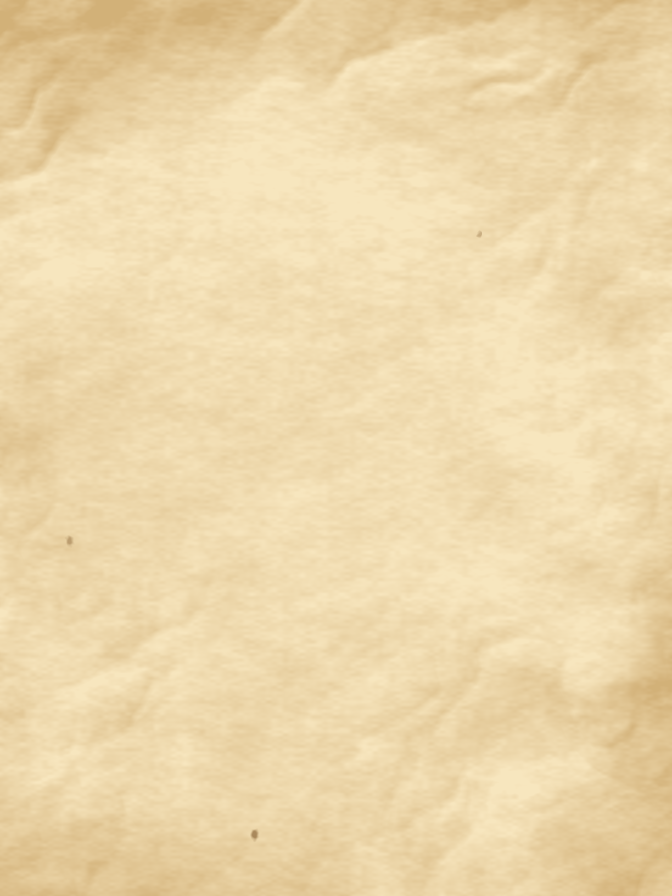
Give the GLSL for this texture, as a WebGL 1 fragment shader.

```glsl
precision highp float;
uniform vec2 u_resolution;

float hash(vec2 p) {
  return fract(sin(dot(p, vec2(127.1, 311.7))) * 43758.5453);
}

float noise(vec2 p) {
  vec2 i = floor(p), f = fract(p);
  f = f * f * (3.0 - 2.0 * f);
  return mix(mix(hash(i), hash(i + vec2(1.0, 0.0)), f.x),
             mix(hash(i + vec2(0.0, 1.0)), hash(i + 1.0), f.x), f.y);
}

float fbm(vec2 p) {
  float sum = 0.0, amp = 0.5;
  for (int i = 0; i < 5; i++) {
    sum += amp * noise(p);
    p = mat2(0.8, 0.6, -0.6, 0.8) * p * 2.03 + 7.3;
    amp *= 0.5;
  }
  return sum / 0.97;
}

// Height of the crumpled sheet: kinked ridges running up to the right
float creaseHeight(vec2 p) {
  p += 0.13 * (vec2(fbm(p * 7.0), fbm(p * 7.0 + 31.0)) - 0.5);
  vec2 along = mat2(0.77, -0.64, 0.64, 0.77) * p;
  float broad = abs(noise(along * vec2(4.0, 8.0) + 4.0) - 0.5);
  float small = abs(noise(along * vec2(10.0, 19.0) + 19.0) - 0.5);
  float tiny = abs(noise(p * vec2(30.0, 26.0) + 53.0) - 0.5);
  return broad + 0.5 * small + 0.14 * tiny;
}

// Sparse dark flecks, one candidate per cell
float flecks(vec2 p) {
  vec2 cell = floor(p * 6.0);
  vec2 centre = 0.2 + 0.6 * vec2(hash(cell + 3.1), hash(cell + 8.7));
  vec2 d = (fract(p * 6.0) - centre) / 6.0;
  d += 0.003 * (vec2(noise(p * 250.0), noise(p * 250.0 + 40.0)) - 0.5);
  float size = mix(0.003, 0.006, hash(cell + 5.5));
  float spot = 1.0 - smoothstep(0.3 * size, size, length(d * vec2(1.0, 0.8)));
  return spot * step(0.86, hash(cell + 12.4));
}

void main() {
  vec2 uv = gl_FragCoord.xy / u_resolution;
  vec2 p = gl_FragCoord.xy / u_resolution.y;

  // Ageing grows from the pale middle towards the edges
  float r = length((uv - vec2(0.46, 0.51)) * 2.0);
  float edge = smoothstep(0.3, 1.15, r);
  float tone = 0.03 + 0.26 * r * r * r;
  float topBand = uv.y + 0.06 * (fbm(p * 6.0) - 0.5) - 0.04 * uv.x;
  tone += 0.5 * smoothstep(0.88, 0.99, topBand);

  // Stains, broad and patchy
  vec2 warp = vec2(fbm(p * 3.0 + 11.0), fbm(p * 3.0 + 47.0));
  tone += (fbm(p * vec2(4.0, 5.5) + warp * 1.6) - 0.5) * mix(0.55, 1.6, edge);
  tone += (fbm(p * vec2(14.0, 20.0) + warp * 3.0) - 0.5) * mix(0.25, 0.6, edge);

  // Crease relief lit from the upper left
  vec2 light = vec2(-0.0025, 0.0035);
  float relief = creaseHeight(p + light) - creaseHeight(p - light);
  tone += clamp(relief * mix(0.7, 2.6, edge), -0.4, 0.4);

  // Horizontal fibres and fine mottling
  tone += 0.22 * (noise(p * vec2(75.0, 190.0)) - 0.5);
  tone += 0.20 * (noise(p * vec2(160.0, 300.0) + 60.0) - 0.5);
  tone += 0.18 * (noise(p * vec2(32.0, 65.0) + 90.0) - 0.5);

  vec3 cream = vec3(0.955, 0.88, 0.717);
  vec3 ochre = vec3(0.85, 0.73, 0.52);
  vec3 paper = mix(cream, ochre, clamp(tone, -0.14, 1.25));
  vec3 brown = vec3(0.53, 0.38, 0.2);
  paper = mix(paper, brown, 0.85 * edge * flecks(p));
  gl_FragColor = vec4(paper, 1.0);
}
```
